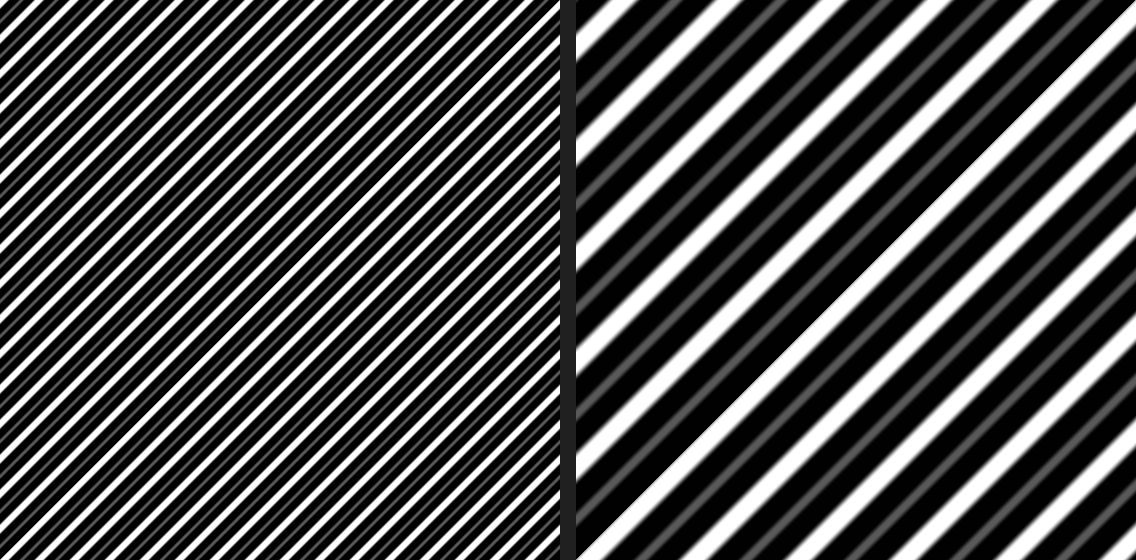
Left, the full canvas; right, a detail of the centre.
A Shadertoy shader for this pattern:

```glsl
// Diagonal white stripes with fainter grey stripes between them on black, tiling.
#define REPEATS 16.0
#define WHITE_CENTRE 0.12
#define WHITE_CORE 0.08
#define WHITE_EDGE 0.18
#define GREY_CENTRE 0.62
#define GREY_CORE 0.02
#define GREY_EDGE 0.10
#define GREY_LEVEL 0.35
#define WHITE_LEVEL 1.0
#define BLACK_LEVEL 0.005

// Distance to the nearest stripe centre, in periods.
float stripeDistance(float phase, float centre) {
    return abs(fract(phase - centre + 0.5) - 0.5);
}

// Soft stripe: full inside the core, fading to zero at the edge.
float softStripe(float dist, float core, float edge) {
    return 1.0 - smoothstep(core, edge, dist);
}

void mainImage(out vec4 fragColor, in vec2 fragCoord) {
    vec2 uv = fragCoord / iResolution.xy;
    float pixel = 1.0 / min(iResolution.x, iResolution.y);

    // Signed offset from the main diagonal, wrapping over the canvas.
    float diagonal = fract(uv.x - uv.y + 0.5) - 0.5;
    float phase = diagonal * REPEATS;

    float white = softStripe(stripeDistance(phase, WHITE_CENTRE), WHITE_CORE, WHITE_EDGE);
    float grey = softStripe(stripeDistance(phase, GREY_CENTRE), GREY_CORE, GREY_EDGE);

    // Crisp upper flank on the one stripe along the main diagonal.
    float nearDiagonal = step(-0.25, phase);
    float crisp = smoothstep(-pixel, 0.0, diagonal);
    white *= mix(1.0, crisp, nearDiagonal);

    float level = max(BLACK_LEVEL, max(white * WHITE_LEVEL, grey * GREY_LEVEL));
    fragColor = vec4(vec3(level), 1.0);
}
```
